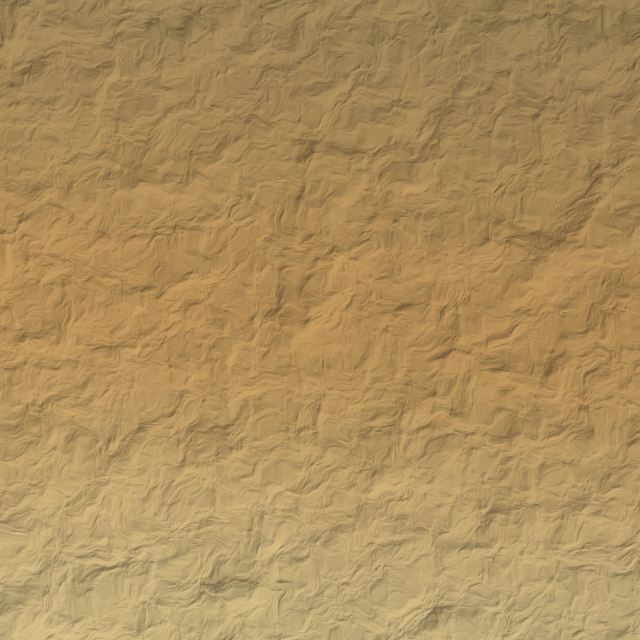
This texture is drawn by a three.js fragment shader. Its source:

```glsl
// Rough sandstone plaster: warped gradient noise and broken creases form a
// height field, lit at a low angle from the upper left, over a soft vertical
// blend of cream, ochre and umber.

varying vec2 vUv;

// Random gradient vector for a lattice cell
vec2 hashGradient(vec2 cell) {
  vec2 k = vec2(dot(cell, vec2(127.1, 311.7)), dot(cell, vec2(269.5, 183.3)));
  return 2.0 * fract(sin(k) * 43758.5453) - 1.0;
}

// Gradient noise, roughly -0.7 to 0.7
float noise(vec2 p) {
  vec2 i = floor(p);
  vec2 f = p - i;
  vec2 u = f * f * f * (f * (f * 6.0 - 15.0) + 10.0);
  float a = dot(hashGradient(i), f);
  float b = dot(hashGradient(i + vec2(1.0, 0.0)), f - vec2(1.0, 0.0));
  float c = dot(hashGradient(i + vec2(0.0, 1.0)), f - vec2(0.0, 1.0));
  float d = dot(hashGradient(i + vec2(1.0, 1.0)), f - vec2(1.0, 1.0));
  return mix(mix(a, b, u.x), mix(c, d, u.x), u.y);
}

// Pushes the domain around so that bumps curl and fold
vec2 warp(vec2 p) {
  vec2 coarse = vec2(noise(p * 13.0 + 3.7), noise(p * 13.0 + 41.2));
  vec2 fine = vec2(noise(p * 37.0 + 17.1), noise(p * 37.0 + 73.9));
  return p + coarse * 0.035 + fine * 0.014;
}

// Thin cliffs along noise contours, fading in and out along their length
float creases(vec2 p, float scale) {
  float fold = smoothstep(-0.07, 0.07, noise(p * scale + 9.4));
  float strength = smoothstep(-0.15, 0.45, noise(p * scale * 0.8 + 57.3));
  return fold * strength / scale;
}

float relief(vec2 p) {
  vec2 q = warp(p);
  float height = 0.0;
  float scale = 9.0;
  for (int i = 0; i < 6; i++) {
    float n = noise(q * scale + float(i) * 19.3);
    // Blend rounded lumps with sharp ridges
    height += (0.55 * n - 0.45 * abs(n)) / scale;
    scale *= 1.93;
  }
  return height + 0.2 * creases(q, 15.0) + 0.22 * creases(q + 0.37, 34.0);
}

// Cream at the foot, ochre in the middle, umber at the top
vec3 stoneColour(vec2 p) {
  float level = p.y + 0.05 * noise(p * 3.0) + 0.04 * (p.x - 0.5);
  vec3 cream = vec3(0.735, 0.652, 0.46);
  vec3 ochre = vec3(0.685, 0.535, 0.325);
  vec3 umber = vec3(0.595, 0.498, 0.325);
  vec3 colour = mix(cream, ochre, smoothstep(0.0, 0.52, level));
  return mix(colour, umber, smoothstep(0.5, 0.98, level));
}

void main() {
  // Slope facing the light, from a central difference along its direction
  vec2 toLight = vec2(-0.56, 0.83) * 0.001;
  float facing = (relief(vUv - toLight) - relief(vUv + toLight)) / 0.002;

  // Compress highlights so the shadowed folds stay the strongest marks
  facing /= 1.0 + 0.4 * max(facing, 0.0);
  float light = 1.015 + 0.09 * max(facing, -3.5);

  // Broad uneven tone, slightly brighter to the left
  light += 0.03 * noise(vUv * 7.0 + 5.0) + 0.05 * (0.5 - vUv.x);

  gl_FragColor = vec4(stoneColour(vUv) * light, 1.0);
}
```
